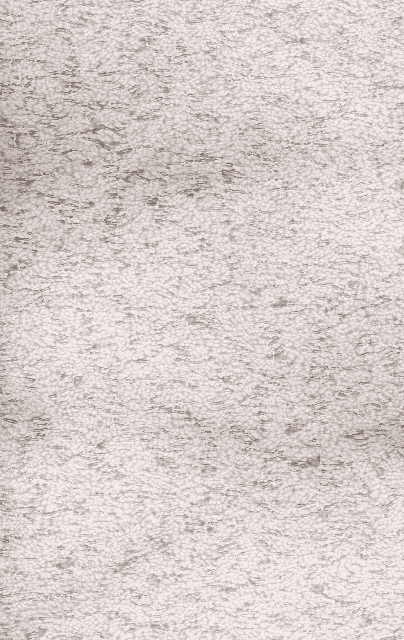
Write a Shadertoy shader that draws this texture.

```glsl
// A pale, warm grey shag rug seen from above, with worn and shaded bands.
// Cellular noise makes the tufts, and the level borders of wider cells make
// the dark partings between them; layered sines shade the pile broadly.

vec2 hash2(vec2 p) {
    vec3 q = fract(p.xyx * vec3(0.1031, 0.1030, 0.0973));
    q += dot(q, q.yzx + 33.33);
    return fract((q.xx + q.yz) * q.zy);
}

// x: nearest distance, y: gap to the second nearest,
// z: height above the nearest centre, w: how level the border is
vec4 cells(vec2 p) {
    vec2 cell = floor(p), local = p - cell;
    vec2 nearest = vec2(4.0), second = vec2(4.0);
    for (int j = -1; j <= 1; j++) {
        for (int i = -1; i <= 1; i++) {
            vec2 corner = vec2(i, j);
            vec2 offset = corner + hash2(cell + corner + 57.0) - local;
            if (dot(offset, offset) < dot(nearest, nearest)) {
                second = nearest;
                nearest = offset;
            } else if (dot(offset, offset) < dot(second, second)) {
                second = offset;
            }
        }
    }
    vec2 across = second - nearest;
    float level = abs(across.y) / max(length(across), 0.001);
    return vec4(length(nearest), length(second) - length(nearest), -nearest.y, level);
}

// Soft layered sines, roughly -1 to 1
float clouds(vec2 p) {
    float sum = 0.0, weight = 0.7;
    for (int i = 0; i < 5; i++) {
        p += 0.7 * sin(p.yx * 1.3 + float(i) * 1.9);
        sum += weight * sin(p.x) * sin(p.y);
        p = p * 1.8 + 2.3;
        weight *= 0.62;
    }
    return sum;
}

float band(float x, float center, float width) {
    float d = (x - center) / width;
    return exp(-d * d);
}

void mainImage(out vec4 fragColor, in vec2 fragCoord) {
    vec2 uv = fragCoord / iResolution.xy;
    vec2 p = fragCoord / iResolution.y;

    // Broad wear: level bands, a shaded left side and streaky patches
    float drift = clouds(uv * vec2(3.0, 8.0) + 1.7);
    float y = uv.y + 0.025 * drift;
    float bands = 0.55 * band(y, 0.74, 0.10) + 0.42 * band(y, 0.34, 0.07)
                + 0.25 * band(y, 0.95, 0.08);
    float patches = smoothstep(0.25, 0.9, clouds(uv * vec2(7.0, 22.0) + 4.1));
    float worn = bands * (0.8 + 0.8 * patches) + 0.35 * drift
               + 0.6 * exp(-uv.x * 14.0)
               + 0.25 * (1.0 - smoothstep(0.0, 0.45, uv.x)) * smoothstep(0.55, 0.8, uv.y);

    // Tufts, lit from above, with finer fibre inside them
    vec2 wavy = p + 0.004 * vec2(sin(p.y * 63.0 + 3.0 * sin(p.x * 17.0)),
                                 sin(p.x * 47.0 + 2.0 * sin(p.y * 29.0)));
    vec4 tuft = cells(wavy * vec2(145.0, 185.0));
    float fibre = cells(p * vec2(290.0, 330.0) + 9.0).x;

    // Broken partings, made ragged by the tufts along them
    vec2 ragged = wavy + vec2(0.0, 0.0035 * tuft.z);
    vec4 clump = cells(ragged * vec2(52.0, 100.0) + 21.0);
    float broken = smoothstep(0.2, 0.65, cells(p * vec2(28.0, 44.0) + 5.0).x);
    float parting = (1.0 - smoothstep(0.08, 0.38, clump.y))
                  * smoothstep(0.35, 0.9, clump.w) * broken;

    float tone = 0.92 - 0.36 * worn
               + 0.55 * (0.45 - tuft.x) + 0.25 * tuft.z
               + 0.30 * (0.45 - fibre) + 0.14 * clump.z
               - parting * (0.48 + 0.45 * clamp(worn, 0.0, 1.0));
    tone = clamp(tone, -0.25, 1.08);

    vec3 shadow = vec3(0.58, 0.53, 0.51);
    vec3 wool = vec3(0.93, 0.90, 0.89);
    fragColor = vec4(mix(shadow, wool, tone), 1.0);
}
```
